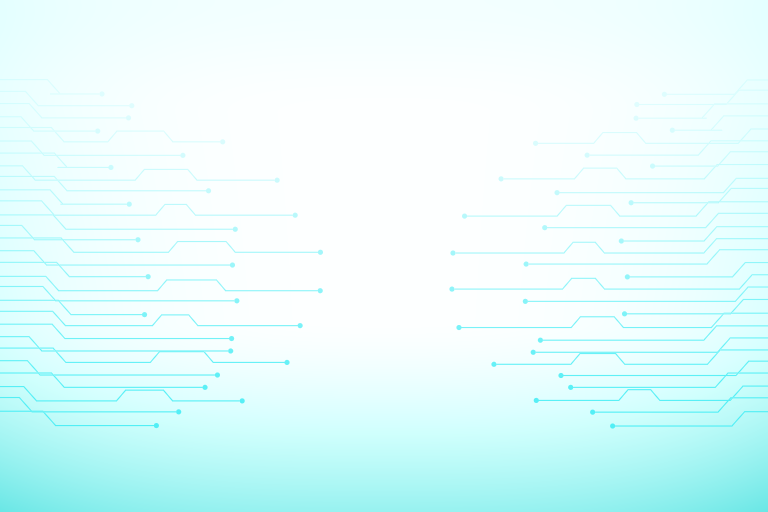
A WebGL 2 fragment shader for this background:

```glsl
#version 300 es
precision highp float;
// Pale aqua backdrop with mirrored circuit traces reaching in from both sides.
uniform vec2 u_resolution;
out vec4 outColor;

float hash(float n) {
    return fract(sin(n * 127.1 + 11.7) * 4375.85);
}

float segmentDistance(vec2 p, vec2 a, vec2 b) {
    vec2 along = b - a;
    float t = clamp(dot(p - a, along) / dot(along, along), 0.0, 1.0);
    return length(p - a - along * t);
}

// White centre, shaded towards the bottom, the sides and slightly the top.
vec3 backdrop(vec2 p) {
    float side = abs(p.x - 0.75) / 0.75;
    float shade = 0.40 * pow(clamp(1.0 - p.y / 0.37, 0.0, 1.0), 1.5);
    shade += 0.18 * pow(side, 3.0) * (1.0 - 0.68 * p.y);
    shade += 0.04 * smoothstep(0.78, 1.0, p.y);
    return vec3(0.992 - shade,
                1.0 - 0.24 * max(shade - 0.18, 0.0),
                1.0 - 0.23 * max(shade - 0.14, 0.0));
}

// Length of a trace: a rounded envelope, cut shorter on two rows of three.
float traceReach(int row, float y) {
    float h = (y - 0.463) / 0.367;
    float envelope = 0.62 * sqrt(max(1.0 - h * h, 0.0));
    int kind = row % 3;
    float share = kind == 1 ? 1.0 : (kind == 2 ? 0.75 : 0.45);
    if (row > 20) share = max(share, 0.8);
    return max(envelope * share, 0.2);
}

// Signed distance to one bent trace of the given half width and its end dot.
float trace(vec2 p, int row, float seed, float halfWidth) {
    float y = 0.818 - 0.024 * float(row) + 0.005 * (hash(seed + 3.0) - 0.5);
    float reach = traceReach(row, y) + 0.03 * (hash(seed) - 0.5);
    float bend = 0.03 + 0.09 * hash(seed + 7.0);
    float drop = 0.028;

    float d = segmentDistance(p, vec2(-0.1, y + drop), vec2(bend, y + drop));
    d = min(d, segmentDistance(p, vec2(bend, y + drop), vec2(bend + 0.025, y)));

    // Long traces step up and back down once beyond their short neighbours.
    float rise = row % 3 == 1 && row > 2 ? 0.021 : 0.0;
    float a = reach * (0.46 + 0.08 * hash(seed + 5.0));
    float b = a + 0.05 + 0.07 * hash(seed + 9.0);
    d = min(d, segmentDistance(p, vec2(bend + 0.025, y), vec2(a, y)));
    if (rise > 0.0) {
        d = min(d, segmentDistance(p, vec2(a, y), vec2(a + 0.018, y + rise)));
        d = min(d, segmentDistance(p, vec2(a + 0.018, y + rise), vec2(b, y + rise)));
        d = min(d, segmentDistance(p, vec2(b, y + rise), vec2(b + 0.018, y)));
        a = b + 0.018;
    }
    d = min(d, segmentDistance(p, vec2(a, y), vec2(reach, y)));
    return min(d - halfWidth, length(p - vec2(reach, y)) - 0.005);
}

void main() {
    vec2 p = gl_FragCoord.xy / u_resolution * vec2(1.5, 1.0);
    float pixel = 1.0 / u_resolution.y;

    // Fold the canvas so both sides share the rows but vary in detail.
    float sideSeed = p.x > 0.75 ? 53.0 : 0.0;
    vec2 folded = vec2(min(p.x, 1.5 - p.x), p.y);
    float d = 1.0;
    for (int row = 0; row < 28; row++) {
        d = min(d, trace(folded, row, float(row) + sideSeed, 0.0011));
    }

    // Traces fade out towards the top.
    float ink = clamp(0.5 - d / pixel, 0.0, 1.0);
    ink *= mix(0.92, 0.12, smoothstep(0.12, 0.85, p.y));
    vec3 color = mix(backdrop(p), vec3(0.27, 0.93, 0.96), ink);
    outColor = vec4(color, 1.0);
}
```
